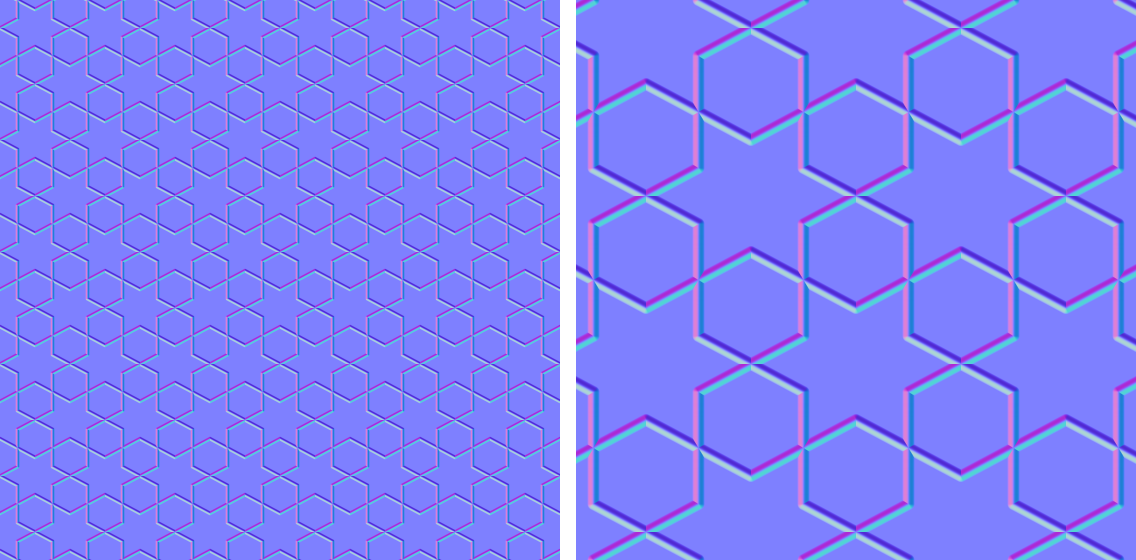
Left, the full canvas; right, a detail of the centre.
Reproduce this texture map procedurally as a WebGL 1 fragment shader.

```glsl
precision highp float;
// Tangent-space normal map of fine grooves tracing hexagons that enclose six-pointed stars.

uniform vec2 u_resolution;

const float PI = 3.14159265;
const vec2 REPEATS = vec2(8.0, 5.0);          // whole cells across and up
const vec2 CELL = 1.0 / REPEATS;
const vec2 HEX = vec2(CELL.x / 4.0, CELL.y / 6.0); // half width, half height
const float GROOVE_HALF_WIDTH = 0.0037;
const float GROOVE_STEEPNESS = 1.2;
const vec3 FLAT_COLOUR = vec3(0.495, 0.5, 1.0);
const int SAMPLES = 3;                        // per pixel side

// Vector from p to the nearest point of segment a-b.
vec2 toSegment(vec2 p, vec2 a, vec2 b) {
  vec2 ab = b - a;
  float t = clamp(dot(p - a, ab) / dot(ab, ab), 0.0, 1.0);
  return a + ab * t - p;
}

vec2 shorter(vec2 a, vec2 b) {
  return dot(a, a) < dot(b, b) ? a : b;
}

// Vector from p to the outline of a pointy-topped hexagon, folded to one quadrant.
vec2 toHexagon(vec2 p) {
  vec2 side = vec2(p.x < 0.0 ? -1.0 : 1.0, p.y < 0.0 ? -1.0 : 1.0);
  vec2 q = abs(p);
  vec2 shoulder = vec2(HEX.x, HEX.y * 0.5);
  vec2 upright = toSegment(q, vec2(HEX.x, 0.0), shoulder);
  vec2 slant = toSegment(q, vec2(0.0, HEX.y), shoulder);
  return side * shorter(upright, slant);
}

// Offset from the nearest wrapped copy of a centre.
vec2 wrapToCell(vec2 p) {
  return p - CELL * floor(p / CELL + 0.5);
}

// Hexagon pairs touch tip to tip; alternate rows shift by half a cell.
vec2 toNearestGroove(vec2 uv) {
  vec2 nearest = vec2(1.0);
  for (int row = 0; row < 2; row++) {
    vec2 crossing = CELL * (vec2(0.5, 0.25) + 0.5 * float(row));
    for (int k = 0; k < 2; k++) {
      vec2 centre = crossing + vec2(0.0, HEX.y * (float(k) * 2.0 - 1.0));
      nearest = shorter(nearest, toHexagon(wrapToCell(uv - centre)));
    }
  }
  return nearest;
}

// Groove walls lean toward the centre line and level out at rim and floor.
vec3 grooveColour(vec2 uv) {
  vec2 inward = toNearestGroove(uv);
  float d = length(inward);
  float wall = sin(PI * min(d / GROOVE_HALF_WIDTH, 1.0));
  vec2 lean = inward / max(d, 0.000001) * wall * GROOVE_STEEPNESS;
  vec3 normal = normalize(vec3(lean, 1.0));
  return FLAT_COLOUR + 0.5 * (normal - vec3(0.0, 0.0, 1.0));
}

void main() {
  // Average a small grid of samples to smooth edges.
  vec3 colour = vec3(0.0);
  for (int y = 0; y < SAMPLES; y++) {
    for (int x = 0; x < SAMPLES; x++) {
      vec2 offset = (vec2(float(x), float(y)) + 0.5) / float(SAMPLES) - 0.5;
      colour += grooveColour((gl_FragCoord.xy + offset) / u_resolution);
    }
  }
  gl_FragColor = vec4(colour / float(SAMPLES * SAMPLES), 1.0);
}
```
